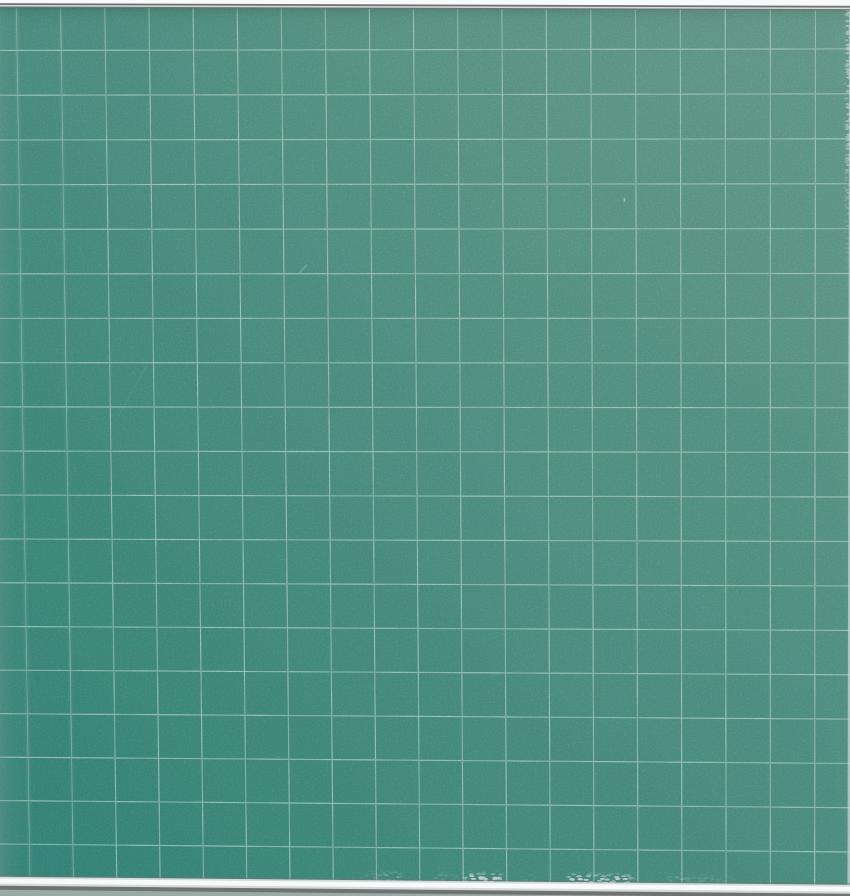
A WebGL 1 fragment shader for this texture:

```glsl
precision highp float;
// A green chalkboard ruled with a fine, slightly warped square grid in a pale metal frame.
uniform vec2 u_resolution;

#define LINE_WIDTH 0.0013
#define LINE_OPACITY 0.78
#define GRAIN 0.042
#define BOARD_DEEP vec3(0.19, 0.51, 0.47)
#define BOARD_PALE vec3(0.405, 0.605, 0.54)
#define CHALK vec3(0.69, 0.81, 0.77)
#define HAZE vec3(0.60, 0.67, 0.65)
#define RAIL_WHITE vec3(0.97, 0.98, 0.98)
#define RAIL_GREY vec3(0.83, 0.85, 0.85)
#define SHADOW vec3(0.44, 0.45, 0.44)

const float PI = 3.14159265;

vec2 hash2(vec2 p) {
  vec3 q = fract(p.xyx * vec3(0.1031, 0.1030, 0.0973));
  q += dot(q, q.yzx + 33.33);
  return fract((q.xx + q.yz) * q.zy);
}

// Distance to the nearest scattered point
float cellular(vec2 p) {
  vec2 cell = floor(p);
  float nearest = 2.0;
  for (int j = -1; j <= 1; j++) {
    for (int i = -1; i <= 1; i++) {
      vec2 c = cell + vec2(float(i), float(j));
      nearest = min(nearest, distance(p, c + hash2(c + 7.0)));
    }
  }
  return nearest;
}

// Antialiased step
float edge(float at, float v, float px) {
  return clamp((v - at) / px + 0.5, 0.0, 1.0);
}

float band(float from, float to, float v, float px) {
  return edge(from, v, px) - edge(to, v, px);
}

// Pixel coverage of the ruled line closest to a grid coordinate
float ruled(float coord, float pitch, float px) {
  float d = (fract(coord + 0.5) - 0.5) * pitch;
  return band(-0.5 * LINE_WIDTH, 0.5 * LINE_WIDTH, d, px);
}

float scratch(vec2 p, vec2 a, vec2 b, float width, float px) {
  vec2 ab = b - a;
  float h = clamp(dot(p - a, ab) / dot(ab, ab), 0.0, 1.0);
  return 1.0 - smoothstep(0.0, width + px, length(p - a - ab * h));
}

void main() {
  // p runs rightward and downward over the canvas; s has square units
  vec2 p = gl_FragCoord.xy / u_resolution;
  p.y = 1.0 - p.y;
  vec2 px = 1.0 / u_resolution;
  vec2 s = p * vec2(u_resolution.x / u_resolution.y, 1.0);

  // Board tint, with soft unevenness and fine grain
  float cloud = sin(s.x * 9.0 + 2.0 * sin(s.y * 6.0)) * sin(s.y * 8.0 - 1.5 * sin(s.x * 5.0));
  float light = 0.51 + 0.46 * (p.x - p.y) + 0.06 * sin(PI * p.x) + 0.015 * cloud;
  vec3 col = mix(BOARD_DEEP, BOARD_PALE, clamp(light, 0.0, 1.0));
  float grain = cellular(s * 490.0) - 0.5;
  col += GRAIN * grain;

  // Grid warped by perspective and a gentle bow
  vec2 origin = vec2(mix(0.0192, 0.0357, p.y), mix(0.0554, 0.0541, p.x));
  vec2 pitch = vec2(mix(0.05227, 0.0513, p.y), mix(0.0492, 0.0498, p.x));
  vec2 bow = vec2(0.0034, -mix(0.0052, 0.0026, p.x)) * sin(PI * p);
  bow.x -= 0.0010 * sin(2.0 * PI * p.x);
  vec2 grid = (p + bow - origin) / pitch;
  vec2 lines = vec2(ruled(grid.x, pitch.x, px.x), ruled(grid.y, pitch.y, px.y));

  // Lines fade unevenly and break into grains; the leftmost columns are smudged
  vec2 line = floor(grid + 0.5);
  vec2 wear = 0.87 + 0.13 * sin(line * 4.7 + p.yx * 23.0 + 2.0 * sin(p.yx * 41.0));
  lines *= wear * LINE_OPACITY * (1.0 - 0.45 * grain);
  float smudge = abs(fract(grid.x + 0.5) - 0.5) * pitch.x / 0.0022;
  float leftness = 1.0 - smoothstep(0.03, 0.16, p.x);
  lines.x = max(lines.x * (1.0 - 0.35 * leftness), 0.16 * leftness * exp(-smudge * smudge));
  col = mix(col, CHALK, max(lines.x, lines.y));

  // Haze along the sides and a dim upper margin
  float haze = 0.16 * exp(-p.x / 0.010) + 0.10 * exp(-(1.0 - p.x) / 0.008);
  haze += 0.13 * exp(-p.x / 0.03) * smoothstep(0.5, 1.0, p.y);
  col = mix(col, HAZE, haze);
  col *= 1.0 - 0.14 * exp(-max(p.y - 0.009, 0.0) / 0.006);

  // Scratches and a chalk speck
  float marks = 0.35 * scratch(s, vec2(0.334, 0.305), vec2(0.342, 0.296), 0.0005, px.y);
  marks += 0.08 * scratch(s, vec2(0.132, 0.465), vec2(0.165, 0.405), 0.0005, px.y);
  marks += 0.7 * scratch(s, vec2(0.697, 0.222), vec2(0.697, 0.224), 0.0008, px.y);
  col = mix(col, CHALK, marks);

  // Chipped paint above the lower rail and down the right side
  float railTop = mix(0.978, 0.987, p.x);
  float chips = 1.0 - smoothstep(0.25, 0.50, cellular(s * vec2(130.0, 300.0)));
  float patches = smoothstep(-0.6, 0.7, sin(p.x * 47.0) + 0.6 * sin(p.x * 113.0));
  float low = smoothstep(railTop - 0.012, railTop - 0.003, p.y);
  low *= patches * smoothstep(0.40, 0.54, p.x) * (1.0 - smoothstep(0.70, 0.88, p.x));
  float side = smoothstep(0.992, 0.998, p.x) * (1.0 - smoothstep(0.12, 0.35, p.y));
  col = mix(col, RAIL_GREY, chips * max(0.9 * low, 0.6 * side));

  // Side trim
  col = mix(col, RAIL_GREY, 0.7 * edge(mix(0.9990, 0.9970, p.y), p.x, px.x));
  col = mix(col, RAIL_GREY, edge(-mix(0.002, -0.0035, p.y), -p.x, px.x) * smoothstep(0.75, 0.9, p.y));

  // Upper rail and its shadow
  float top = p.y - 0.003 * p.x;
  col = mix(col, SHADOW, 1.0 - edge(0.0085, top, px.y));
  col = mix(col, RAIL_GREY, band(0.0055, 0.0072, top, px.y));
  col = mix(col, RAIL_WHITE, 1.0 - edge(0.0035, top, px.y));

  // Lower rail with its ledge
  float rail = p.y - railTop;
  col = mix(col, SHADOW, 0.45 * band(-0.0015, 0.0005, rail, px.y));
  col = mix(col, RAIL_GREY, edge(0.0005, rail, px.y));
  col = mix(col, RAIL_WHITE, band(0.0025, 0.0080, rail, px.y));
  col = mix(col, SHADOW, edge(0.0105, rail, px.y));
  col = mix(col, HAZE, edge(0.0150, rail, px.y));

  gl_FragColor = vec4(clamp(col, 0.0, 1.0), 1.0);
}
```
